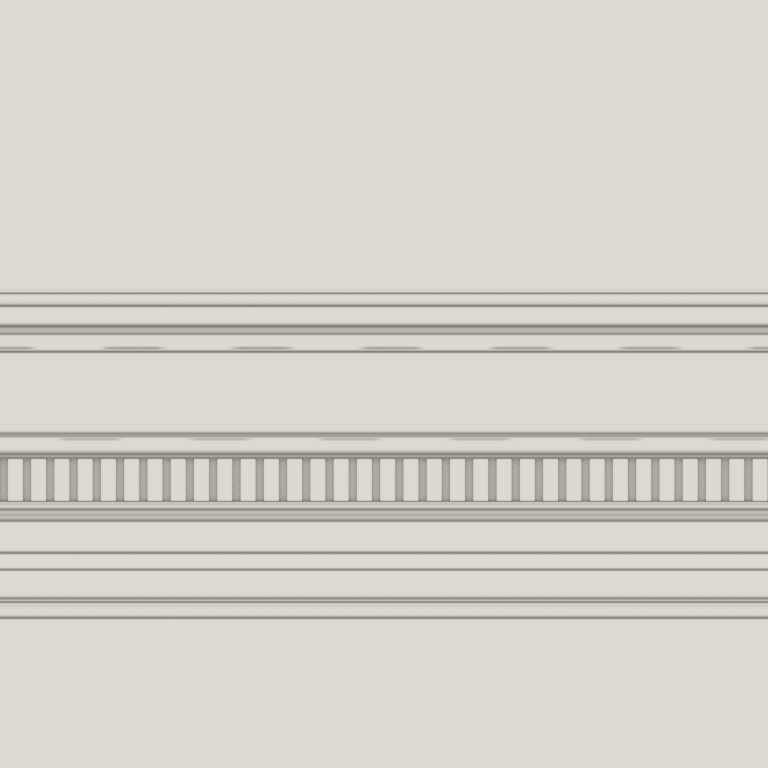
Write a WebGL 1 fragment shader that draws this texture.

```glsl
precision highp float;
// Draws a pale plaster cornice with horizontal mouldings and a row of dentils.
uniform vec2 u_resolution;

const float UNITS = 768.0;         // design units across the canvas
const float DENTIL_COUNT = 33.0;
const vec3 PLASTER = vec3(0.867, 0.851, 0.820);

// Light left by a groove with separate soft widths above and below its centre.
float groove(float y, float centre, float above, float below, float depth) {
  float d = y - centre;
  float width = d < 0.0 ? above : below;
  return 1.0 - depth * exp(-d * d / (width * width));
}

// Soft-edged horizontal band, one inside and zero outside.
float band(float y, float top, float bottom, float soft) {
  return smoothstep(top - soft, top + soft, y)
       * (1.0 - smoothstep(bottom - soft, bottom + soft, y));
}

// Long tapered shadows repeated along a line.
float dashes(vec2 p, vec2 centre, float period, float halfLength, float depth) {
  float x = abs(mod(p.x - centre.x + 0.5 * period, period) - 0.5 * period);
  float taper = 1.0 - smoothstep(halfLength - 15.0, halfLength, x);
  return 1.0 - taper * (1.0 - groove(p.y, centre.y, 1.5, 1.1, depth));
}

float roundedBox(vec2 p, vec2 halfSize, float radius) {
  vec2 q = abs(p) - halfSize + radius;
  return length(max(q, 0.0)) + min(max(q.x, q.y), 0.0) - radius;
}

// Layered sines for slight unevenness in the recesses.
float grain(vec2 p) {
  return sin(p.x * 0.71 + 2.0 * sin(p.y * 0.83)) * 0.6
       + sin(p.x * 1.93 - p.y * 1.37) * 0.4;
}

float upperMoulding(vec2 p) {
  float y = p.y;
  float light = groove(y, 289.5, 1.2, 1.5, 0.04);
  light *= groove(y, 293.3, 1.1, 1.2, 0.38);
  light *= groove(y, 306.0, 1.7, 1.2, 0.38);
  light *= groove(y, 305.0, 4.0, 2.0, 0.07);
  light *= groove(y, 326.0, 2.2, 1.7, 0.36);
  light *= 1.0 - 0.16 * band(y, 326.0, 334.0, 1.0);
  light *= groove(y, 334.0, 1.2, 1.3, 0.28);
  light *= groove(y, 351.8, 1.6, 1.3, 0.40);
  light *= dashes(p, vec2(133.0, 348.2), 129.2, 36.0, 0.27);
  return light;
}

float middleMoulding(vec2 p) {
  float y = p.y;
  float light = groove(y, 433.6, 1.7, 1.8, 0.34);
  light *= groove(y, 436.3, 1.2, 1.3, 0.25);
  light *= dashes(p, vec2(90.0, 439.5), 130.0, 36.0, 0.18);
  light *= groove(y, 454.2, 3.0, 1.7, 0.30);
  light *= 1.0 - 0.13 * band(y, 453.0, 458.0, 1.0);
  return light * groove(y, 457.8, 1.2, 1.1, 0.30);
}

float lowerMoulding(float y) {
  float light = groove(y, 504.0, 1.3, 1.5, 0.12);
  light *= groove(y, 509.7, 2.0, 1.3, 0.38);
  light *= 1.0 - 0.12 * band(y, 511.0, 520.0, 1.2);
  light *= groove(y, 515.0, 1.2, 1.4, 0.10);
  light *= groove(y, 520.8, 1.7, 1.3, 0.36);
  light *= groove(y, 553.0, 1.8, 1.3, 0.39);
  light *= groove(y, 569.7, 1.4, 1.2, 0.40);
  light *= groove(y, 598.6, 1.9, 1.2, 0.36);
  light *= groove(y, 602.0, 1.3, 1.4, 0.38);
  light *= groove(y, 606.0, 1.0, 1.2, 0.08);
  return light * groove(y, 618.0, 1.9, 1.2, 0.38);
}

// Raised blocks leave narrow recesses, darkest along their edges.
float dentilRow(vec2 p, float pixel) {
  float period = UNITS / DENTIL_COUNT;
  float x = mod(p.x - 3.7, period) - 0.5 * period;
  float d = roundedBox(vec2(x, p.y - 480.0), vec2(7.6, 21.5), 1.8);
  float soft = 0.6 * pixel;
  float recess = smoothstep(-soft, soft, d) * band(p.y, 458.5, 501.5, soft);
  float edge = exp(-max(d, 0.0) / 1.4);
  float ends = exp(-max(p.y - 459.0, 0.0) / 2.5)
             + exp(-max(501.0 - p.y, 0.0) / 2.0);
  float recessLight = 0.80 - 0.13 * edge - 0.13 * min(ends, 1.0);
  recessLight += 0.012 * grain(p);
  float bevel = 0.07 * exp(-abs(d) / 0.8) * band(p.y, 458.0, 502.0, 1.0);
  float sill = groove(p.y, 501.5, 1.0, 1.0, 0.20);
  return mix(1.0 - bevel, recessLight, recess) * sill;
}

void main() {
  vec2 uv = gl_FragCoord.xy / u_resolution;
  vec2 p = vec2(uv.x, 1.0 - uv.y) * UNITS;
  float pixel = UNITS / u_resolution.y;

  float light = upperMoulding(p) * middleMoulding(p) * lowerMoulding(p.y);
  light *= dentilRow(p, pixel);
  light += 0.012 * (1.0 - light) * grain(p);

  // Slight warmth on the shaded mouldings.
  vec3 tint = mix(vec3(1.0), vec3(0.995, 1.0, 0.985), smoothstep(0.0, 0.3, 1.0 - light));
  gl_FragColor = vec4(PLASTER * light * tint, 1.0);
}
```
